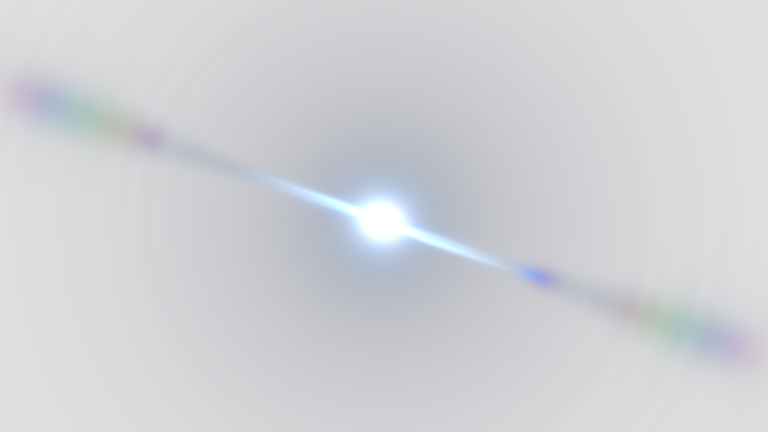
Give the GLSL for this background, as a Shadertoy shader.

```glsl
float bell(float x, float width) {
    return exp(-x * x / (width * width));
}

float hash(float n) {
    return fract(sin(n * 91.7) * 4375.5);
}

float noise(float x) {
    float i = floor(x);
    return mix(hash(i), hash(i + 1.0), smoothstep(0.0, 1.0, x - i));
}

vec3 rainbow(float hue) {
    return 0.5 + 0.5 * cos(6.2832 * (hue - vec3(0.0, 0.333, 0.667)));
}

void mainImage(out vec4 fragColor, in vec2 fragCoord) {
    vec2 p = (fragCoord - 0.5 * iResolution.xy) / iResolution.y;
    p -= vec2(-0.005, -0.012);
    float radius = length(p);

    // Coordinates along and across the tilted beam
    vec2 axis = normalize(vec2(1.0, -0.355));
    float along = dot(p, axis);
    float across = dot(p, vec2(-axis.y, axis.x));
    float reach = abs(along);
    float side = along < 0.0 ? -1.0 : 1.0;

    // Pale backdrop with a cool shadow around the core
    vec3 color = vec3(0.876, 0.878, 0.884);
    color -= vec3(0.13, 0.127, 0.118) * bell(radius, 0.53);
    color -= vec3(0.10, 0.073, 0.015) * bell(radius, 0.18);

    // Faint concentric ripples, strongest beside the beam
    float ripple = noise(radius * 38.0 + side * 7.0) - 0.5;
    float ringFade = smoothstep(0.3, 0.6, radius) * bell(across, 0.4);
    color += 0.012 * ripple * ringFade;

    // Blurred grey trail widening outwards
    float spread = mix(0.016, 0.065, smoothstep(0.25, 0.85, reach));
    float trail = smoothstep(0.15, 0.4, reach) * (1.0 - smoothstep(0.8, 1.0, reach));
    color -= vec3(0.08, 0.065, 0.045) * trail * bell(across, spread);
    color -= 0.022 * smoothstep(0.4, 0.8, reach) * bell(across, spread * 2.3);

    // Spectral smears near both ends
    vec3 hue = rainbow((reach - 0.59) / 0.36);
    float smear = smoothstep(0.5, 0.66, reach) * (1.0 - smoothstep(0.83, 1.0, reach));
    color -= 0.085 * (1.0 - hue) * smear * bell(across, spread * 0.8);

    // Small violet spots part way along the beam
    float spot = side > 0.0 ? bell(along - 0.4, 0.035) : 0.6 * bell(along + 0.57, 0.03);
    color -= vec3(0.05, 0.10, 0.0) * spot * bell(across, 0.03);
    float blueTip = bell(along - 0.37, 0.035) * bell(across, 0.016);
    color += vec3(-0.12, -0.03, 0.12) * blueTip;

    // Twin tapered light streaks
    float taper = side > 0.0 ? 0.22 : 0.18;
    for (int i = 0; i < 2; i++) {
        float branch = float(i) * 2.0 - 1.0;
        float offset = branch * 0.006 * smoothstep(0.02, 0.12, reach);
        float strength = branch == -side ? 1.0 : 0.5;
        float light = strength * bell(reach, taper) * bell(across - offset, 0.0075);
        color += vec3(0.24, 0.36, 0.42) * light;
    }
    float halo = bell(reach, 0.26) * bell(across, 0.02);
    color += vec3(0.01, 0.09, 0.20) * halo;

    // Blue glow and white core
    color += vec3(0.08, 0.18, 0.27) * bell(radius, 0.085);
    color += vec3(0.55, 0.5, 0.4) * bell(length(vec2(along * 0.85, across)), 0.044);

    fragColor = vec4(clamp(color, 0.0, 1.0), 1.0);
}
```
